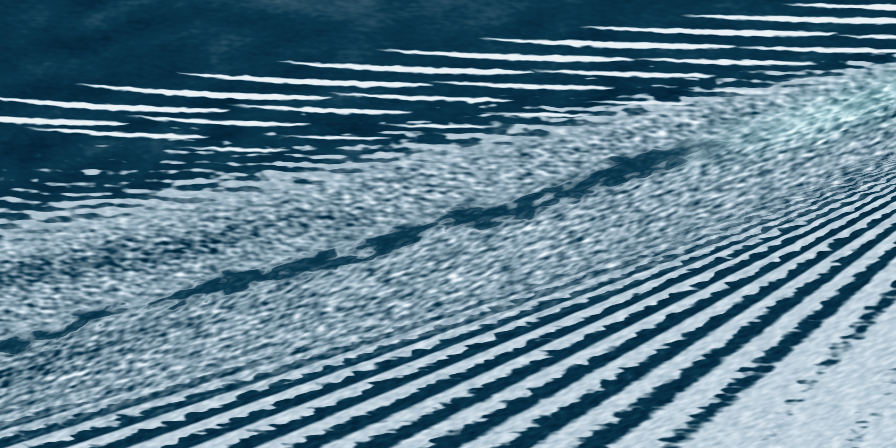
Reproduce this texture procedurally as a WebGL 1 fragment shader.

```glsl
precision highp float;
// Sunlit sea crossed by a diagonal boat wake, with crescent glints above and fanning swell below.

uniform vec2 u_resolution;

#define PI 3.14159265
#define FAN_PIVOT vec2(2.35, 0.75)
#define FAN_DENSITY 2.95
#define FAN_POWER 1.32
#define GLINT_START vec2(0.385, 0.8385)
#define GLINT_STEP vec2(0.226, 0.0255)
#define GLINT_ROW vec2(0.34, -0.045)
#define GLINT_LENGTH 0.585
#define GLINT_WIDTH 0.0085
#define WAKE_LIGHT 0.67
#define CHOP 0.007
#define ROW_DENSITY 42.0

vec2 gradientAt(vec2 cell) {
  vec2 k = vec2(dot(cell, vec2(127.1, 311.7)), dot(cell, vec2(269.5, 183.3)));
  return fract(sin(k) * 43758.5) * 2.0 - 1.0;
}

float gradientNoise(vec2 p) {
  vec2 i = floor(p), f = fract(p);
  vec2 w = f * f * f * (f * (f * 6.0 - 15.0) + 10.0);
  vec2 e = vec2(0.0, 1.0);
  float low = mix(dot(gradientAt(i), f), dot(gradientAt(i + e.yx), f - e.yx), w.x);
  float high = mix(dot(gradientAt(i + e), f - e), dot(gradientAt(i + e.yy), f - e.yy), w.x);
  return 1.4 * mix(low, high, w.y);
}

float bell(float x, float width) {
  return exp(-x * x / (width * width));
}

// Fine strokes, elongated along the given slope
float strokes(vec2 p, float slope) {
  vec2 q = vec2(p.x, p.y - slope * p.x);
  return 0.75 * gradientNoise(q * vec2(26.0, 92.0) + 3.1)
       + 0.75 * gradientNoise(q * vec2(54.0, 130.0) + 19.7);
}

// Tapered crescents, repeated along a rising diagonal in three rows
float glints(vec2 p) {
  float light = 0.0;
  for (int row = 0; row < 3; row++) {
    for (int n = -1; n < 9; n++) {
      float k = float(row), i = float(n);
      vec2 start = GLINT_START + (i - 2.0) * GLINT_STEP + k * GLINT_ROW;
      float q = (p.x - start.x) / (GLINT_LENGTH - 0.16 * k);
      float inside = clamp(q, 0.0, 1.0);
      float drop = max(0.034 - 0.003 * i, 0.012) * (1.0 - 0.4 * k);
      float curve = start.y - drop * inside * (2.0 - inside);
      float taper = sqrt(max(sin(PI * inside), 0.0)) * mix(0.5, 1.0, inside);
      float halfWidth = GLINT_WIDTH * taper * (1.0 - 0.25 * k);
      float edge = halfWidth - abs(p.y - curve);
      float cover = smoothstep(-0.0025, 0.0025, edge) * step(0.001, q) * step(q, 0.999);
      light = max(light, cover * smoothstep(0.0, 0.003, halfWidth));
    }
  }
  return light;
}

// Dark teal through slate to pale sky reflection
vec3 seaColor(float v) {
  float s = clamp(v, 0.0, 1.2) * 5.0;
  vec3 c = mix(vec3(0.01, 0.13, 0.21), vec3(0.04, 0.22, 0.31), clamp(s, 0.0, 1.0));
  c = mix(c, vec3(0.27, 0.39, 0.46), clamp(s - 1.0, 0.0, 1.0));
  c = mix(c, vec3(0.46, 0.57, 0.63), clamp(s - 2.0, 0.0, 1.0));
  c = mix(c, vec3(0.63, 0.72, 0.78), clamp(s - 3.0, 0.0, 1.0));
  c = mix(c, vec3(0.81, 0.87, 0.91), clamp(s - 4.0, 0.0, 1.0));
  return mix(c, vec3(0.95, 0.97, 0.98), clamp(s - 5.0, 0.0, 1.0));
}

void main() {
  vec2 p = gl_FragCoord.xy / u_resolution * vec2(2.0, 1.0);
  float axis = 0.225 + 0.27 * p.x + 0.006 * p.x * p.x;
  float t = p.y - axis;
  vec2 along = vec2(p.x, p.y - 0.24 * p.x);

  // Shared ripple textures
  float dashes = gradientNoise(p * vec2(17.0, 72.0))
               + 0.6 * gradientNoise(p * vec2(40.0, 125.0) + 7.3);
  float grain = mix(strokes(p, 0.3), strokes(p, -0.03), smoothstep(-0.04, 0.08, t));
  float swirl = gradientNoise(along * vec2(7.0, 19.0) + 5.0);

  // Dark water breaking into rows of horizontal dashes toward the wake
  float u = t / (0.385 - 0.14 * p.x);
  float cover = smoothstep(1.25, 0.25, u) - 0.35 * smoothstep(1.15, 1.6, u);
  float deep = 0.14 + 0.14 * swirl + 0.07 * grain;
  deep += 0.1 * bell(p.x - 0.85, 0.55) * smoothstep(0.83, 1.0, p.y);
  float bend = 0.7 * gradientNoise(p * vec2(5.0, 11.0));
  float rows = sin(2.0 * PI * (ROW_DENSITY * (p.y + 0.025 * p.x) + bend));
  float sparkle = smoothstep(-0.3, 0.3, 0.4 * rows + 0.95 * dashes + (cover - 0.52) * 2.1);
  float v = mix(deep, 0.9, sparkle);
  float wobble = CHOP * (0.4 * gradientNoise(p * vec2(30.0, 60.0)) + 0.3 * grain);
  v = mix(v, 1.15, glints(p + vec2(0.0, wobble)));

  // Grainy wake with soft shadow bands and broken dark patches
  float wake = WAKE_LIGHT + 0.62 * grain + 0.14 * swirl;
  wake -= 0.26 * bell(t - 0.15 + 0.09 * p.x, 0.03) * smoothstep(1.1, 0.3, p.x);
  wake -= 0.26 * bell(t + 0.065, 0.035) * smoothstep(0.65, 0.0, p.x);
  float clump = 1.1 * gradientNoise(along * vec2(7.0, 11.0) + 2.0)
              + 0.9 * gradientNoise(along * vec2(19.0, 55.0)) + 0.7 * grain;
  float patches = smoothstep(0.72, 1.02, bell(t, 0.036) + 0.75 * clump * bell(t, 0.07));
  wake = mix(wake, 0.15 + 0.15 * grain, patches * 0.9 * smoothstep(1.85, 1.4, p.x));
  v = mix(v, wake, smoothstep(0.85, 0.4, u));

  // Swell lines radiating from a point beyond the right edge
  vec2 toPivot = FAN_PIVOT - p - vec2(0.0, CHOP * dashes);
  float slope = max(toPivot.y / toPivot.x, 0.15);
  float crest = cos(2.0 * PI * FAN_DENSITY * pow(slope, -FAN_POWER));
  float calm = smoothstep(-0.14, 0.08, 0.6 * (p.x - 1.53) - p.y);
  float bias = 0.02 + 0.16 * smoothstep(0.5, 0.9, slope) + 1.3 * calm;
  float lit = smoothstep(-0.5, 0.5, crest + bias + 0.9 * dashes);
  float swell = mix(0.12 + 0.15 * grain, 0.93 + 0.16 * grain, lit);
  float fanTop = 0.09 + 0.17 * p.x + 0.055 * p.x * p.x;
  v = mix(v, swell, smoothstep(-0.05, 0.11, fanTop - p.y));

  // Pale green foam where the wake is freshest
  float fresh = smoothstep(1.4, 1.9, p.x) * bell(t, 0.055);
  float curl = 1.0 - abs(gradientNoise(p * vec2(13.0, 24.0) + 0.5 * clump)) * 3.0;
  v += fresh * 0.28 * curl;
  vec3 color = seaColor(v) + fresh * vec3(-0.03, 0.03, 0.01);
  gl_FragColor = vec4(clamp(color, 0.0, 1.0), 1.0);
}
```
